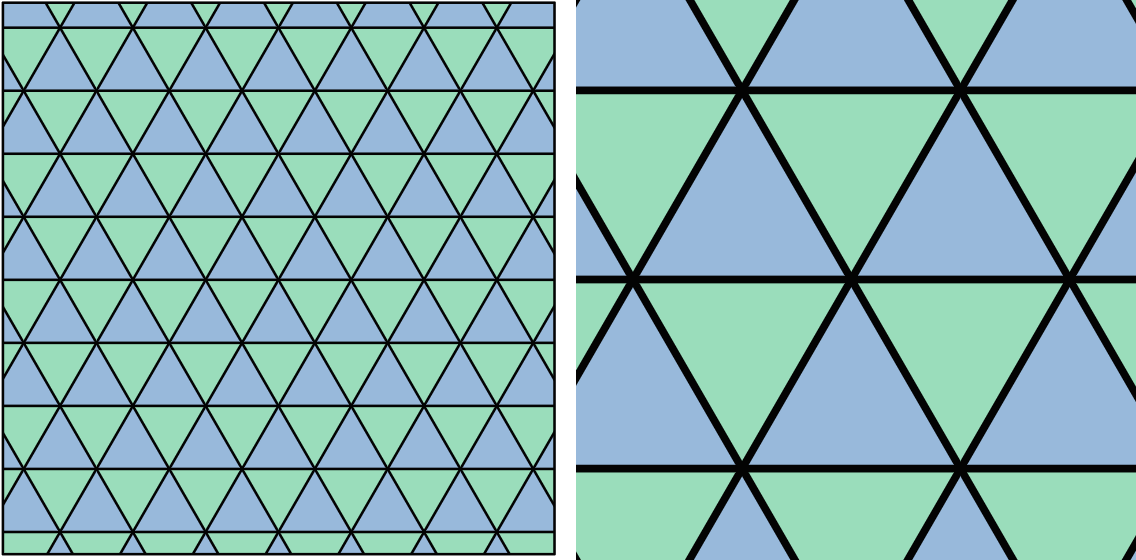
Left: the whole. Right: its middle third, enlarged.
A three.js fragment shader for this pattern:

```glsl
#define SIDE 0.12998
#define LINE_WIDTH 0.0046
#define LATTICE_ORIGIN vec2(0.4972, 0.5003)
#define FRAME_MIN vec2(0.0052, 0.0104)
#define FRAME_MAX vec2(0.9902, 0.9952)
#define UP_COLOR vec3(0.595, 0.725, 0.860)
#define DOWN_COLOR vec3(0.602, 0.868, 0.733)
#define LINE_COLOR vec3(0.01)
#define PAPER_COLOR vec3(1.0)

varying vec2 vUv;

const float ALTITUDE = SIDE * 0.866025;

// Signed distance to an axis-aligned box, negative inside
float boxDistance(vec2 p, vec2 lo, vec2 hi) {
  vec2 d = abs(p - 0.5 * (lo + hi)) - 0.5 * (hi - lo);
  return length(max(d, 0.0)) + min(max(d.x, d.y), 0.0);
}

// Skewed coordinates in which every grid line lies on an integer
vec2 triangleCoords(vec2 p) {
  float row = p.y / ALTITUDE;
  return vec2(p.x / SIDE - 0.5 * row, row);
}

// Distance to the nearest line of the three directions
float gridDistance(vec2 cell) {
  vec3 axes = vec3(cell, cell.x + cell.y);
  vec3 d = abs(fract(axes + 0.5) - 0.5) * ALTITUDE;
  return min(d.x, min(d.y, d.z));
}

// Coverage of a line at a given distance from its centre
float stroke(float d, float pixel) {
  return clamp(0.5 + (0.5 * LINE_WIDTH - d) / pixel, 0.0, 1.0);
}

void main() {
  float pixel = max(fwidth(vUv.x), 0.0001);
  vec2 cell = triangleCoords(vUv - LATTICE_ORIGIN);
  vec2 local = fract(cell);

  // Alternating triangles and their outlines
  vec3 color = mix(UP_COLOR, DOWN_COLOR, step(1.0, local.x + local.y));
  color = mix(color, LINE_COLOR, stroke(gridDistance(cell), pixel));

  // Frame and outer margin
  float frame = boxDistance(vUv, FRAME_MIN, FRAME_MAX);
  color = mix(color, PAPER_COLOR, step(0.0, frame));
  color = mix(color, LINE_COLOR, stroke(abs(frame), pixel));

  gl_FragColor = vec4(color, 1.0);
}
```
